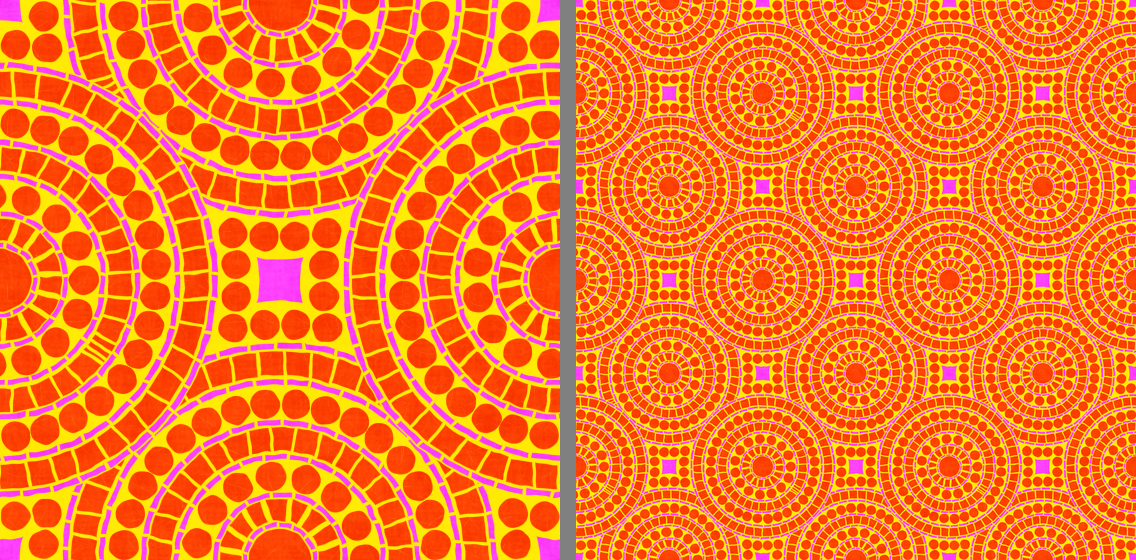
Left, the tile; right, the same tile 3 across and 3 down.
A WebGL 2 fragment shader for this pattern:

```glsl
#version 300 es
precision highp float;
// Overlapping mosaic rosettes of red cut-paper blocks and dots with magenta dashes on yellow; one seamless tile.
uniform vec2 u_resolution;
out vec4 fragColor;

const float TAU = 6.28319;

float hash(vec2 p) {
  vec3 h = fract(p.xyx * 0.1031);
  h += dot(h, h.yzx + 33.33);
  return fract((h.x + h.y) * h.z);
}

// Value noise that wraps after n cells
float noise(vec2 p, vec2 n) {
  p *= n;
  vec2 i = floor(p), f = p - i;
  f *= f * (3.0 - 2.0 * f);
  vec2 a = mod(i, n), b = mod(i + 1.0, n);
  return mix(mix(hash(a), hash(vec2(b.x, a.y)), f.x),
             mix(hash(vec2(a.x, b.y)), hash(b), f.x), f.y);
}

// Ring of hand-cut blocks; positive inside
float blocks(vec2 q, float radius, float halfWidth, float n, float gap, float seed) {
  float len = length(q), a = atan(q.y, q.x) / TAU * n + seed * 0.37;
  float i = floor(a), f = a - i, row = radius * 97.0 + seed;
  vec2 k0 = vec2(mod(i, n), row), k1 = vec2(mod(i + 1.0, n), row);
  // Cuts between neighbours are shifted and tilted
  float lean = (len - radius) * 7.0;
  float cut0 = 0.18 * (hash(k0) - 0.5) + lean * (hash(k0 + 9.0) - 0.5);
  float cut1 = 1.0 + 0.18 * (hash(k1) - 0.5) + lean * (hash(k1 + 9.0) - 0.5);
  float arc = TAU * len / n;
  float side = min(abs(f - cut0), abs(f - cut1)) * arc;
  vec2 id = vec2(mod(i + step(cut1, f) - step(f, cut0), n), row);
  // A few large blocks are sliced into three strips
  if (halfWidth > 0.02 && hash(id + 31.0) > 0.97)
    side = min(side, abs(abs(f - 0.5) - 0.17) * arc);
  float slope = (f - 0.5) * (hash(id + 5.0) - 0.5) * 0.003;
  float shift = (hash(id + 17.0) - 0.5) * 0.002 + slope;
  return min(side - gap * 0.5, halfWidth - abs(len - radius + shift));
}

// Ring of dots; positive inside
float dots(vec2 q, float radius, float n, float phase, float seed) {
  float i = floor(atan(q.y, q.x) / TAU * n + phase);
  float jitter = hash(vec2(mod(i, n), radius * 61.0 + seed)) - 0.5;
  float a = (i + 0.5 - phase + jitter * 0.05) * TAU / n;
  return 0.0262 + jitter * 0.0008 - length(q - (radius + jitter * 0.002) * vec2(cos(a), sin(a)));
}

// Rosette: x = red shapes, y = magenta dashes
vec2 rosette(vec2 q, float seed) {
  float red = 0.0555 - length(q);
  red = max(red, blocks(q, 0.0898, 0.0195, 16.0, 0.010, seed));
  red = max(red, blocks(q, 0.2155, 0.0208, 33.0, 0.006, seed));
  red = max(red, blocks(q, 0.3510, 0.0215, 47.0, 0.006, seed));
  red = max(red, dots(q, 0.150, 15.0, 0.5, seed));
  red = max(red, dots(q, 0.2795, 32.0, 0.0, seed));
  float dash = blocks(q, 0.0625, 0.0036, 14.0, 0.005, seed);
  dash = max(dash, blocks(q, 0.117, 0.0042, 17.0, 0.006, seed));
  dash = max(dash, blocks(q, 0.184, 0.0044, 28.0, 0.006, seed));
  dash = max(dash, blocks(q, 0.245, 0.0046, 31.0, 0.006, seed));
  dash = max(dash, blocks(q, 0.318, 0.0047, 39.0, 0.006, seed));
  dash = max(dash, blocks(q, 0.383, 0.0050, 46.0, 0.006, seed));
  return vec2(red, dash);
}

// Square between rosettes: twelve red dots around a concave magenta patch
vec2 star(vec2 q) {
  vec2 s = abs(q);
  float hi = max(s.x, s.y), lo = min(s.x, s.y);
  float patchShape = 0.036 + 3.0 * lo * lo - hi;
  vec2 j = 0.003 * (vec2(hash(sign(q) + 7.0), hash(sign(q) + 23.0)) - 0.5);
  s = abs(q + j);
  vec2 d = vec2(max(s.x, s.y), min(s.x, s.y));
  float dot12 = min(length(s - 0.085), length(d - vec2(0.0795, 0.0286)));
  return vec2(0.0262 - dot12, patchShape);
}

// Faint pale scratches, one per wrapping cell
float scratches(vec2 p, float n) {
  vec2 i = mod(floor(p * n), n), f = fract(p * n) - 0.5;
  float a = hash(i + 3.0) * TAU;
  vec2 r = mat2(cos(a), -sin(a), sin(a), cos(a)) * f;
  float line = abs(r.y + r.x * r.x * (hash(i + 11.0) - 0.5));
  return (1.0 - smoothstep(0.0, 0.025, line)) * (1.0 - smoothstep(0.2, 0.45, abs(r.x)));
}

void main() {
  vec2 uv = gl_FragCoord.xy / u_resolution;
  float aa = 0.8 / min(u_resolution.x, u_resolution.y);

  // Wobble of the scissor cuts
  vec2 wobble = vec2(noise(uv, vec2(64.0)), noise(uv + 0.37, vec2(64.0))) - 0.5;
  vec2 p = fract(uv + wobble * 0.0032);
  vec2 mid = p - 0.5, edge = fract(p + 0.5) - 0.5;

  // Side rosettes lie over the top and bottom ones
  vec2 upright = vec2(mid.x, edge.y), sideways = vec2(edge.x, mid.y);
  vec2 cell = dot(mid, mid) < dot(edge, edge) ? mid : edge;
  vec2 ink = smoothstep(-aa, aa, star(cell));
  ink = mix(smoothstep(-aa, aa, rosette(upright, 1.0)), ink, smoothstep(-aa, aa, length(upright) - 0.391));
  ink = mix(smoothstep(-aa, aa, rosette(sideways, 2.0)), ink, smoothstep(-aa, aa, length(sideways) - 0.391));

  // Woven grain, blotches and scratches on the paper
  float weave = noise(uv, vec2(240.0, 40.0)) + noise(uv, vec2(40.0, 240.0)) - 1.0;
  float wear = 0.03 * weave + 0.04 * (noise(uv, vec2(24.0)) - 0.5) + 0.03 * (noise(uv, vec2(300.0)) - 0.5);
  float scratch = scratches(uv, 23.0) + scratches(uv + 0.31, 17.0);
  vec3 red = vec3(0.99, 0.25, 0.01) + wear * vec3(0.5, 1.3, 0.4) + scratch * vec3(0.0, 0.07, 0.04);
  vec3 magenta = vec3(0.99, 0.24, 0.98) + wear * vec3(0.5, 1.3, 0.5);
  vec3 color = vec3(1.0, 0.92, 0.02) + wear * vec3(0.2, 0.4, 0.2);
  color = mix(color, red, ink.x);
  color = mix(color, magenta, ink.y);
  fragColor = vec4(color, 1.0);
}
```
